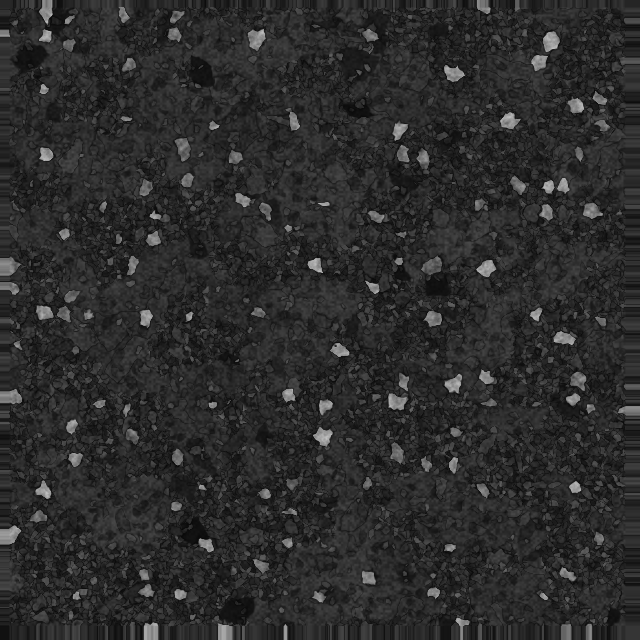
Reproduce this texture procedurally as a WebGL 2 fragment shader.

```glsl
#version 300 es
precision highp float;
// Dark crushed rock: gritty soil, broad slabs, beds of fine gravel, black pits
// and scattered pale chips. Stones are jittered random polygons, gravel is
// Voronoi cells, and the outer margin smears the border outward in streaks.

uniform vec2 u_resolution;
out vec4 fragColor;

const float TAU = 6.28319;
const vec2 MARGIN_LOW = vec2(0.014, 0.021);   // left, bottom streaks
const vec2 MARGIN_HIGH = vec2(0.022, 0.011);  // right, top streaks
const float SOIL_TONE = 0.195;
const float PIT_TONE = 0.06;
const float CHIP_TONE = 0.50;
const float SLAB_CELLS = 13.0;
const float STONE_CELLS = 34.0;
const float PEBBLE_CELLS = 72.0;
const float PIT_CELLS = 15.0;
const float CHIP_CELLS = 23.0;
const float GRAVEL_CELLS = 125.0;
const float GRIT_CELLS = 290.0;
const float GRIT_STRENGTH = 0.10;

float hash(vec2 p) {
  return fract(sin(dot(p, vec2(127.1, 311.7))) * 43758.5453);
}

vec2 hash2(vec2 p) {
  return vec2(hash(p), hash(p + 47.3));
}

float noise(vec2 p) {
  vec2 i = floor(p), f = fract(p);
  f = f * f * (3.0 - 2.0 * f);
  return mix(mix(hash(i), hash(i + vec2(1, 0)), f.x),
             mix(hash(i + vec2(0, 1)), hash(i + vec2(1, 1)), f.x), f.y);
}

float fbm(vec2 p) {
  float sum = 0.0, gain = 0.53;
  for (int i = 0; i < 4; i++) {
    sum += gain * noise(p);
    p = p * 2.03 + 17.1;
    gain *= 0.5;
  }
  return sum;
}

vec2 wobble(vec2 p) {
  return vec2(noise(p), noise(p + 31.7)) - 0.5;
}

// Nearest scattered polygon: x = signed distance, y = random id.
vec2 scatter(vec2 p, float cells, float coverage, float radius, float seed) {
  vec2 g = p * cells, home = floor(g);
  vec2 best = vec2(1.0, 0.0);
  for (int j = -1; j <= 1; j++)
  for (int i = -1; i <= 1; i++) {
    vec2 cell = home + vec2(i, j), key = cell + seed;
    if (hash(key + 3.7) > coverage) continue;
    vec2 q = g - cell - 0.5 - 0.6 * (hash2(key) - 0.5);
    float turn = TAU * hash(key + 9.1);
    float size = radius * mix(0.45, 1.0, hash(key + 5.3));
    q = mat2(cos(turn), sin(turn), -sin(turn), cos(turn)) * q;
    q.x *= mix(1.0, 1.8, hash(key + 7.9));
    float d = -1.0;
    for (int k = 0; k < 6; k++) {
      vec2 r = hash2(key + 13.0 * float(k) + 1.3);
      float a = (float(k) + 0.7 * r.x) * TAU / 6.0;
      d = max(d, dot(q, vec2(cos(a), sin(a))) - size * (0.65 + 0.5 * r.y));
    }
    if (d < best.x) best = vec2(d, hash(key + 21.9));
  }
  return vec2(best.x / cells, best.y);
}

// Packed pebbles: x = distance to the gap, y = random id.
vec2 gravel(vec2 p) {
  vec2 home = floor(p);
  float near = 9.0, next = 9.0, id = 0.0;
  for (int j = -1; j <= 1; j++)
  for (int i = -1; i <= 1; i++) {
    vec2 cell = home + vec2(i, j);
    float d = length(cell + hash2(cell) - p);
    if (d < near) { next = near; near = d; id = hash(cell + 71.0); }
    else next = min(next, d);
  }
  return vec2(next - near, id);
}

// Lays a stone over the ground with a dark contact shadow around it.
float lay(float ground, float d, float tone, float shadow) {
  float aa = 0.7 / u_resolution.y;
  ground *= 1.0 - shadow * (1.0 - smoothstep(0.0, 0.005, d));
  return mix(ground, tone, 1.0 - smoothstep(-aa, aa, d));
}

void main() {
  vec2 p = clamp(gl_FragCoord.xy / u_resolution, MARGIN_LOW, 1.0 - MARGIN_HIGH);
  vec2 fine = p + 0.007 * wobble(p * 95.0) + 0.003 * wobble(p * 210.0);
  vec2 rough = fine + 0.028 * wobble(p * 24.0);
  float grit = noise(p * GRIT_CELLS) + 0.5 * noise(p * GRIT_CELLS * 0.47) - 0.75;
  float broad = smoothstep(0.1, 1.0, 0.5 + 0.5 * (p.y - p.x)); // large at upper left

  // Soil and slabs
  float tone = SOIL_TONE + 0.10 * (fbm(p * 11.0) - 0.5);
  vec2 slab = scatter(rough, SLAB_CELLS, 0.7, mix(0.3, 0.6, broad), 11.0);
  tone = lay(tone, slab.x, mix(0.155, 0.245, slab.y), 0.45);

  // Gravel beds
  vec2 bed = gravel(fine * GRAVEL_CELLS);
  float pebble = mix(0.10, 0.25, bed.y) + 0.14 * pow(bed.y, 12.0);
  pebble *= mix(0.45, 1.0, smoothstep(0.0, 0.28, bed.x));
  float bedMask = smoothstep(0.47, 0.55, fbm(p * 17.0 + 5.0) + 0.06 - 0.10 * broad);
  tone = mix(tone, pebble, 0.85 * bedMask);

  // Pits, then stones and pebbles
  vec2 pit = scatter(rough, PIT_CELLS, 0.17, 0.45, 83.0);
  tone = mix(tone, PIT_TONE + 0.05 * pit.y, 1.0 - smoothstep(-0.004, 0.002, pit.x));
  vec2 stone = scatter(rough, STONE_CELLS, 0.42, 0.48, 37.0);
  tone = lay(tone, stone.x, mix(0.12, 0.255, stone.y), 0.35);
  vec2 small = scatter(fine, PEBBLE_CELLS, 0.38, 0.46, 59.0);
  tone = lay(tone, small.x, mix(0.10, 0.26, small.y) + 0.12 * pow(small.y, 14.0), 0.4);
  tone += GRIT_STRENGTH * grit * smoothstep(0.0, 0.2, tone);

  // Pale chips
  vec2 chip = scatter(fine, CHIP_CELLS, 0.27, 0.36, 131.0);
  float pale = CHIP_TONE + 0.22 * (chip.y - 0.5) + 0.4 * (fbm(p * 120.0) - 0.5);
  tone = lay(tone, chip.x, pale + 0.12 * grit, 0.4);

  fragColor = vec4(vec3(clamp(tone, 0.0, 1.0)), 1.0);
}
```
